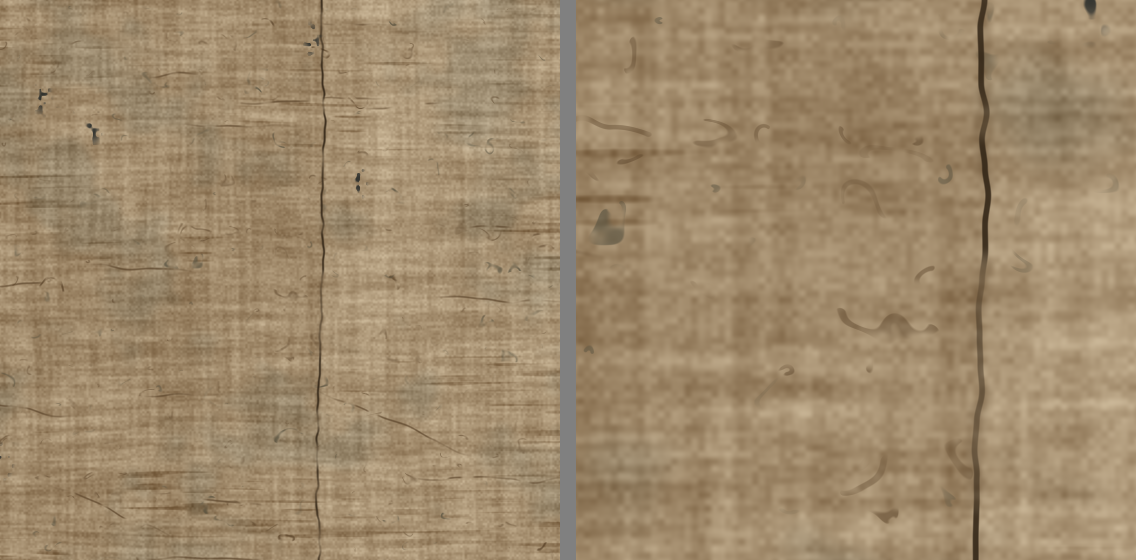
Left, the full canvas; right, a detail of the centre.
Reproduce this texture procedurally as a WebGL 1 fragment shader.

```glsl
precision highp float;
uniform vec2 u_resolution;

const vec3 SHEET_COLOR = vec3(0.648, 0.560, 0.437);
const vec3 TONE_TINT = vec3(1.0, 1.08, 1.08);
const vec3 STAIN_COLOR = vec3(0.53, 0.49, 0.40);
const vec3 BROWN_MARK = vec3(0.34, 0.25, 0.15);
const vec3 GREY_MARK = vec3(0.34, 0.32, 0.25);
const vec3 SEAM_COLOR = vec3(0.20, 0.15, 0.09);
const vec3 INK_COLOR = vec3(0.13, 0.15, 0.15);
const float SEAM_X = 0.573;
const float SEAM_WIDTH = 0.0017;
const float SIDE_CONTRAST = 0.016;
const float CURL_CELLS = 9.0;
const float FLECK_CELLS = 21.0;
const int CRACKS = 16;
const int INK_CLUSTERS = 5;

float hash(vec2 p) {
    vec3 q = fract(p.xyx * 0.1031);
    q += dot(q, q.yzx + 33.33);
    return fract((q.x + q.y) * q.z);
}

vec2 hash2(vec2 p) {
    return vec2(hash(p), hash(p + 57.0));
}

float noise(vec2 p) {
    vec2 i = floor(p), f = fract(p);
    f = f * f * (3.0 - 2.0 * f);
    return mix(mix(hash(i), hash(i + vec2(1.0, 0.0)), f.x),
               mix(hash(i + vec2(0.0, 1.0)), hash(i + 1.0), f.x), f.y);
}

float fbm(vec2 p) {
    return 0.55 * noise(p) + 0.29 * noise(p * 2.1 + 19.0) + 0.16 * noise(p * 4.3 + 41.0);
}

float arcDistance(vec2 p, float radius, float halfSpan) {
    vec2 tip = vec2(sin(halfSpan), cos(halfSpan));
    p.x = abs(p.x);
    return tip.y * p.x > tip.x * p.y ? length(p - tip * radius) : abs(length(p) - radius);
}

// Scattered curved fibres: x is coverage, y is the greyness of the mark
vec2 curls(vec2 uv, float cells, float width, float seed, float blur) {
    vec2 home = floor(uv * cells);
    vec2 mark = vec2(0.0);
    for (int j = -1; j <= 1; j++) {
        for (int i = -1; i <= 1; i++) {
            vec2 id = home + vec2(float(i), float(j));
            vec2 place = hash2(id + seed), shape = hash2(id + seed + 113.0);
            vec2 p = uv - (id + 0.1 + 0.8 * place) / cells;
            float angle = 6.2832 * hash(id + seed + 211.0);
            p = mat2(cos(angle), sin(angle), -sin(angle), cos(angle)) * (p * vec2(0.75, 1.1));
            float radius = mix(0.06, 0.25, shape.x * shape.x) / cells;
            float d = arcDistance(p, radius, mix(0.5, 1.9, shape.y));
            float strength = smoothstep(0.15, 0.9, hash(id + seed + 307.0));
            float cover = strength * (1.0 - smoothstep(width - blur, width + blur, d));
            if (cover > mark.x) mark = vec2(cover, step(0.62, place.y));
        }
    }
    return mark;
}

// Long thin splits, mostly along the horizontal fibres
float cracks(vec2 uv, float blur) {
    float cover = 0.0;
    for (int i = 0; i < CRACKS; i++) {
        vec2 id = vec2(float(i) + 5.0, 71.0);
        vec2 p = uv - hash2(id);
        vec2 shape = hash2(id + 131.0);
        float slope = (shape.x - 0.5) * (mod(float(i), 4.0) < 1.0 ? 0.9 : 0.09);
        float reach = mix(0.05, 0.19, shape.y);
        float wave = 0.012 * (noise(vec2(uv.x * 22.0, float(i) * 7.0)) - 0.5);
        float d = abs(p.y - slope * p.x - wave);
        float taper = 1.0 - smoothstep(0.3, 1.0, abs(p.x) / reach);
        float line = 1.0 - smoothstep(0.0, 0.0014 + blur, d);
        cover = max(cover, line * taper);
    }
    return cover * smoothstep(0.2, 0.65, noise(uv * vec2(48.0, 60.0) + 9.0));
}

float inkSpots(vec2 uv) {
    float halo = 0.0;
    for (int i = 0; i < INK_CLUSTERS; i++) {
        vec2 p = uv - hash2(vec2(float(i) + 23.0, 167.0));
        halo = max(halo, 1.0 - smoothstep(0.005, 0.034, length(p * vec2(1.5, 0.8))));
    }
    return halo * smoothstep(0.66, 0.82, noise(uv * 125.0 + 31.0));
}

void main() {
    vec2 uv = gl_FragCoord.xy / u_resolution;
    float blur = 1.0 / min(u_resolution.x, u_resolution.y);
    vec2 flow = uv + 0.014 * vec2(noise(uv * 4.0 + 80.0), noise(uv * vec2(3.0, 5.0)));

    // Crossed fibre layers and fine grain
    float tone = 0.095 * (noise(flow * vec2(6.0, 78.0)) - 0.5);
    tone += 0.085 * (noise(flow * vec2(19.0, 205.0) + 13.0) - 0.5);
    tone += 0.075 * (noise(flow * vec2(135.0, 8.0) + 29.0) - 0.5);
    tone += 0.045 * (noise(flow * vec2(42.0, 3.0) + 47.0) - 0.5);
    tone += 0.085 * (noise(uv * 250.0) - 0.5);
    tone += 0.070 * (fbm(uv * 5.0 + 61.0) - 0.5);

    // Dark streaks gathered in loose bands
    float streak = smoothstep(0.68, 0.95, noise(flow * vec2(11.0, 150.0) + 90.0));
    tone -= 0.12 * streak * smoothstep(0.35, 0.75, noise(uv * vec2(3.0, 9.0) + 7.0));

    // Two joined sheets
    float seamX = SEAM_X + 0.010 * (uv.y - 0.5)
        + 0.012 * (noise(vec2(uv.y * 9.0, 3.0)) - 0.5)
        + 0.005 * (noise(vec2(uv.y * 60.0, 8.0)) - 0.5);
    float seamOffset = uv.x - seamX;
    float side = smoothstep(-0.006, 0.006, seamOffset) * 2.0 - 1.0;
    vec3 color = SHEET_COLOR + (tone + SIDE_CONTRAST * side) * TONE_TINT;

    // Cool stains
    float stain = smoothstep(0.52, 0.78, fbm(uv * vec2(8.0, 10.0) + 150.0));
    color = mix(color, STAIN_COLOR + tone, 0.45 * stain);

    // Curled fibres and small flecks, broken up by noise
    vec2 warp = vec2(noise(uv * 48.0 + 5.0), noise(uv * 48.0 + 105.0)) - 0.5;
    vec2 bent = uv + 0.022 * warp;
    float wear = smoothstep(0.2, 0.75, noise(uv * 95.0 + 17.0));
    vec2 large = curls(bent, CURL_CELLS, 0.0020, 400.0, blur);
    vec2 small = curls(bent, FLECK_CELLS, 0.0014, 700.0, blur);
    color = mix(color, mix(BROWN_MARK, GREY_MARK, large.y), 0.72 * large.x * wear);
    color = mix(color, mix(BROWN_MARK, GREY_MARK, small.y), 0.48 * small.x * wear);
    color = mix(color, BROWN_MARK, 0.65 * cracks(uv, blur));

    // Ragged seam with a soft shadow
    float seamLine = 1.0 - smoothstep(SEAM_WIDTH - blur, SEAM_WIDTH + blur, abs(seamOffset));
    float seamDepth = mix(0.25, 0.9, smoothstep(0.2, 0.7, noise(vec2(uv.y * 32.0, 19.0))));
    float shadow = 1.0 - smoothstep(0.0, 0.009, abs(seamOffset));
    color = mix(color, BROWN_MARK, 0.30 * shadow * wear);
    color = mix(color, SEAM_COLOR, seamLine * seamDepth);
    color = mix(color, INK_COLOR, 0.85 * inkSpots(uv));

    gl_FragColor = vec4(color, 1.0);
}
```
